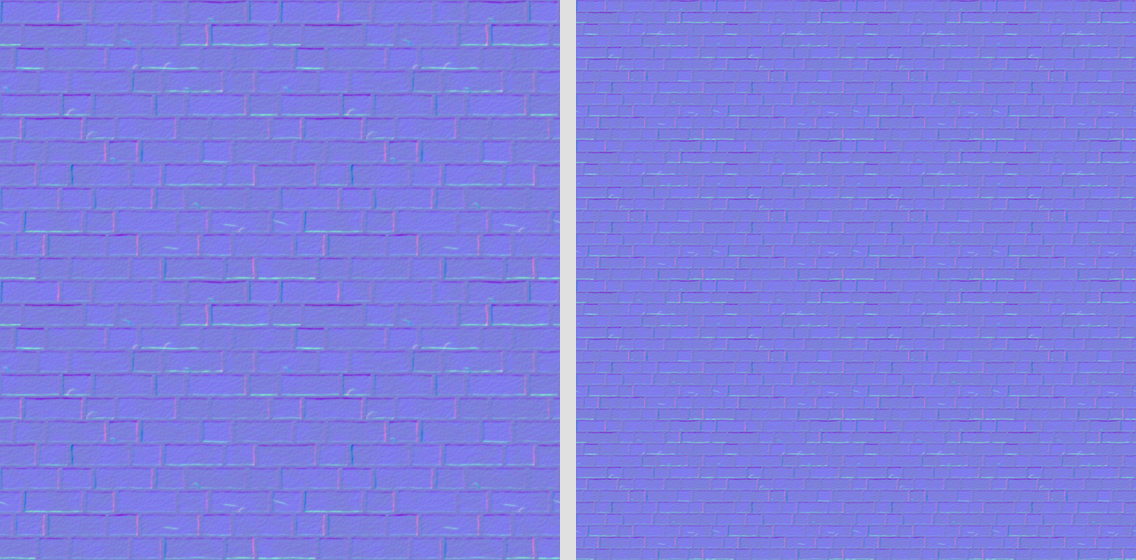
Left: one tile. Right: repeated 2 by 2.
Write a Shadertoy shader that draws this texture map.

```glsl
const float ROWS = 24.0;        // courses over the canvas height
const float TILE = 12.0;        // courses before the wall repeats
const float BOND = 4.0;         // stretcher + header length, in courses
const float STRETCHER = 2.63;   // stretcher length with its joint
const float HEAD_JOINT = 0.17;
const float BED_JOINT = 0.10;
const float EDGE_WIDTH = 0.045;
const vec4 EDGE_MIN = vec4(0.03, 0.06, 0.03, 0.09);     // left, bottom, right, top
const vec4 EDGE_RANGE = vec4(0.27, 0.27, 0.29, 0.20);
const float WOBBLE = 0.05;
const float GRAIN = 0.0014;
const float CHIP_CHANCE = 0.10;
const float SCRATCH_CHANCE = 0.07;
const vec3 MORTAR = vec3(0.487, 0.497, 0.840);
const vec3 ROUGH = vec3(0.490, 0.500, 0.865);
const vec3 SMOOTH = vec3(0.500, 0.487, 0.935);

vec4 hash4(vec2 p) {
    vec4 q = fract(p.xyxy * vec4(0.1031, 0.1030, 0.0973, 0.1099));
    q += dot(q, q.wzxy + 33.33);
    return fract((q.xxyz + q.yzzw) * q.zywx);
}

float corner(vec2 cell, vec2 offset, float period) {
    float a = 6.2832 * hash4(mod(cell, period) + 7.0).x;
    return dot(vec2(cos(a), sin(a)), offset);
}

// Gradient noise that wraps after a whole number of cells
float noise(vec2 p, float period) {
    vec2 i = floor(p), f = p - i;
    vec2 u = f * f * f * (f * (f * 6.0 - 15.0) + 10.0);
    vec2 e = vec2(1.0, 0.0);
    float low = mix(corner(i, f, period), corner(i + e, f - e, period), u.x);
    float high = mix(corner(i + e.yx, f - e.yx, period), corner(i + 1.0, f - 1.0, period), u.x);
    return mix(low, high, u.y);
}

// Fine grain crossed by slanted trowel streaks
float grainHeight(vec2 p) {
    vec2 streak = vec2(2.0 * p.x + p.y, 5.0 * p.y - 2.0 * p.x);
    return noise(p * 9.0, TILE * 9.0) + 0.9 * noise(streak, TILE);
}

vec2 grainSlope(vec2 p) {
    vec2 e = vec2(0.03, 0.0);
    return vec2(grainHeight(p - e) - grainHeight(p + e),
                grainHeight(p + e.yx) - grainHeight(p - e.yx)) * GRAIN / e.x;
}

float ridge(float d, float width) {
    return exp(-d * d / (width * width));
}

// Flemish bond: id wraps with the tile, local is measured from the lower left
void findBrick(vec2 p, out vec2 id, out vec2 local, out vec2 size) {
    float course = mod(ROWS - 1.0 - floor(p.y), TILE);
    float x = p.x - course + 0.02;
    float pair = floor(x / BOND);
    x -= pair * BOND;
    float header = step(STRETCHER, x);
    size = vec2(mix(STRETCHER, BOND - STRETCHER, header) - HEAD_JOINT, 1.0 - BED_JOINT);
    local = vec2(x - header * STRETCHER, fract(p.y)) - 0.5 * vec2(HEAD_JOINT, BED_JOINT);
    id = vec2(mod(pair, TILE / BOND) * 2.0 + header, course);
}

// Bevel lines, each side with its own strength
vec2 edgeSlope(vec2 local, vec2 size, vec4 random, float width) {
    vec4 d = vec4(local, size - local);
    vec2 inside = smoothstep(-0.04, 0.05, min(d.xy, d.zw));
    vec4 s = EDGE_MIN + EDGE_RANGE * random * random * random;
    vec2 low = s.xy * vec2(ridge(d.x - 0.02, width), ridge(d.y - 0.03, width));
    vec2 high = s.zw * vec2(ridge(d.z - 0.02, width), ridge(d.w - 0.03, width));
    return vec2(high.x - low.x, low.y - high.y) * inside.yx;
}

// Curved breaks along the lower edge and short slanted scratches
vec2 wearSlope(vec2 local, vec2 size, vec2 id, float width) {
    vec4 r = hash4(id + 31.0), k = hash4(id + 53.0);
    vec2 toChip = local - vec2(size.x * r.y, -0.02);
    float dist = length(toChip);
    float arc = ridge(dist - mix(0.18, 0.34, r.z), width);
    arc *= smoothstep(-0.2, 0.15, toChip.x * sign(r.w - 0.5));
    vec2 chip = vec2(-toChip.x, toChip.y) / max(dist, 0.01) * arc;
    vec2 q = local - size * vec2(mix(0.2, 0.8, k.y), mix(0.2, 0.85, k.z));
    float tilt = mix(-0.3, 0.1, k.w);
    float scratch = ridge(q.y - tilt * q.x, width) * smoothstep(0.4, 0.15, abs(q.x));
    return 0.22 * chip * step(r.x, CHIP_CHANCE)
         + vec2(0.03, 0.2 * sign(0.5 - k.z)) * scratch * step(k.x, SCRATCH_CHANCE);
}

void mainImage(out vec4 fragColor, in vec2 fragCoord) {
    vec2 p = fragCoord / iResolution.xy * ROWS;
    float width = max(EDGE_WIDTH, 0.7 * ROWS / iResolution.y);

    // Uneven brick outlines
    vec2 bent = p + WOBBLE * vec2(noise(p * 2.0, TILE * 2.0), noise(p + 5.0, TILE));
    vec2 id, local, size;
    findBrick(bent, id, local, size);
    vec2 margin = min(local, size - local);
    float face = smoothstep(-0.04, 0.04, min(margin.x, margin.y));

    // Relief
    float worn = clamp(0.95 + 1.1 * noise(p * 3.0, TILE * 3.0), 0.3, 1.5);
    vec2 slope = edgeSlope(local, size, hash4(id + 11.0), width) * worn;
    slope += wearSlope(local, size, id, width) * face;
    slope += grainSlope(p);

    // Smooth and rough patches
    float patches = noise(p, TILE) + 0.6 * noise(p * 3.0, TILE * 3.0);
    float polish = smoothstep(-0.45, 0.65, patches + 0.7 * (hash4(id + 71.0).x - 0.5));
    vec3 color = mix(MORTAR, mix(ROUGH, SMOOTH, polish), face);
    color += vec3(slope, -0.18 * length(slope));
    fragColor = vec4(clamp(color, 0.0, 1.0), 1.0);
}
```
